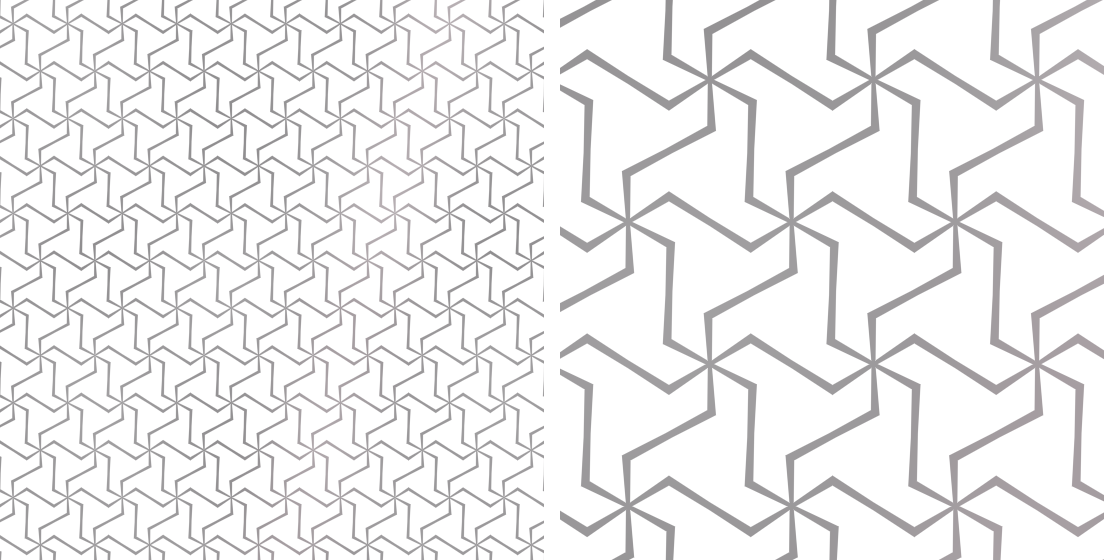
Left, the full canvas; right, a detail of the centre.
A WebGL 1 fragment shader for this pattern:

```glsl
precision highp float;
// Pinwheel lattice in brushed silver on white. Three families of parallel
// triangle waves, turned 60 degrees apart, cross at the nodes of a triangular
// grid; strokes taper toward the nodes and carry a soft metallic sheen.
uniform vec2 u_resolution;

// Signed distance to one family of waves; grid spacing is 1.
float waveFamily(vec2 p) {
  float row = floor(p.y / 0.8660 + 0.5);
  float along = p.x - 0.5 * row;
  float wave = 0.157 * (4.0 * abs(fract(along - 0.25) - 0.5) - 1.0);
  float dist = abs(p.y - 0.8660 * row - wave) * 0.847;

  // Widest at the bends, slimmer mid-stroke, thinnest at the nodes.
  float nodeward = abs(fract(along) - 0.5);
  float halfWidth = min(0.021 + 0.02 * nodeward, 0.040 - 0.056 * nodeward);
  return dist - halfWidth;
}

// Broad diagonal highlight over slow ripples of grey.
vec3 silver(vec2 q) {
  float offBand = (q.x - 0.51 - 0.29 * q.y) / 0.09;
  float highlight = exp(-offBand * offBand);
  float ripple = sin(9.0 * q.x - 5.0 * q.y + 1.5 * sin(6.0 * q.y))
               + 0.6 * sin(17.0 * q.x + 11.0 * q.y + 2.0);
  float grey = 0.595 + 0.022 * ripple + 0.075 * highlight;
  return vec3(grey) + highlight * vec3(0.012, -0.012, -0.004)
                    + vec3(0.003, -0.004, 0.003);
}

void main() {
  vec2 q = gl_FragCoord.xy / u_resolution.y;
  vec2 p = (q - vec2(0.413, 0.6191)) / vec2(0.0974, 0.0977);

  // Union of the three turned families.
  mat2 turn60 = mat2(0.5, 0.8660, -0.8660, 0.5);
  float dist = 1.0;
  for (int i = 0; i < 3; i++) {
    dist = min(dist, waveFamily(p));
    p = turn60 * p;
  }

  float pixel = 1.0 / (0.0974 * u_resolution.y);
  float ink = 1.0 - smoothstep(-0.7 * pixel, 0.7 * pixel, dist);
  gl_FragColor = vec4(mix(vec3(1.0), silver(q), ink), 1.0);
}
```
